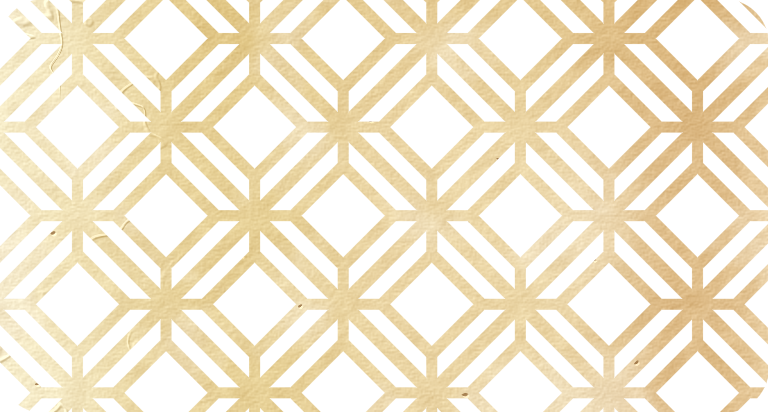
Reproduce this pattern procedurally as a Shadertoy shader.

```glsl
// Diamond lattice with eight-armed crossings, cut from creased, grainy golden paper on white

float hash(vec2 p) {
    vec3 q = fract(p.xyx * vec3(0.1031, 0.1030, 0.0973));
    q += dot(q, q.yzx + 33.33);
    return fract((q.x + q.y) * q.z);
}

float noise(vec2 p) {
    vec2 i = floor(p), f = fract(p);
    f = f * f * (3.0 - 2.0 * f);
    return mix(mix(hash(i), hash(i + vec2(1, 0)), f.x),
               mix(hash(i + vec2(0, 1)), hash(i + vec2(1, 1)), f.x), f.y);
}

float fbm(vec2 p) {
    float sum = 0.0, amp = 0.5;
    for (int i = 0; i < 4; i++) {
        sum += amp * noise(p);
        p = mat2(1.6, 1.2, -1.2, 1.6) * p + 7.3;
        amp *= 0.5;
    }
    return sum / 0.9375;
}

// Signed distance to the openings, negative inside; one tile is a unit diamond
float openings(vec2 q) {
    vec2 tile = round(vec2(q.x + q.y, q.x - q.y) * 0.5);
    vec2 a = abs(q - vec2(tile.x + tile.y, tile.x - tile.y));
    float ring = a.x + a.y;
    float diamond = (ring - 0.47) * 0.7071;
    float slots = max((abs(ring - 0.774) - 0.1165) * 0.7071, 0.062 - min(a.x, a.y));
    return min(diamond, slots);
}

float roundedBox(vec2 p, vec2 halfSize, float r) {
    vec2 d = abs(p) - halfSize + r;
    return length(max(d, 0.0)) + min(max(d.x, d.y), 0.0) - r;
}

// Paper relief: woven grain, soft wrinkles and sharp creases towards the left
float relief(vec2 p) {
    float grain = 0.6 * noise(p * vec2(110, 190)) + 0.4 * noise(p * 230.0 + 9.0);
    float wrinkles = fbm(vec2(p.x + p.y, (p.y - 0.5 * p.x) * 2.5) * 16.0);
    vec2 c = vec2(p.x - p.y, (p.x + p.y) * 0.6) * 4.0;
    float fold = abs(fbm(c + 0.4 * noise(p * 18.0) + 3.0) - 0.5);
    float creased = (1.0 - smoothstep(0.25, 0.6, p.x)) * smoothstep(0.35, 0.6, noise(p * 7.0 + 2.0));
    return 0.5 * grain + 0.35 * wrinkles + 1.1 * creased * (1.0 - smoothstep(0.0, 0.028, fold));
}

// Scattered dark flecks
float flecks(vec2 p) {
    vec2 g = p * 6.0, id = floor(g);
    if (hash(id + 41.0) > 0.42) return 0.0;
    vec2 d = fract(g) - 0.2 - 0.6 * vec2(hash(id + 5.0), hash(id + 19.0));
    float t = 0.9 * hash(id + 2.0) - 0.1;
    d = mat2(cos(t), -sin(t), sin(t), cos(t)) * d;
    d += 0.03 * (noise(g * 14.0) - 0.5);
    float size = mix(0.02, 0.055, hash(id + 71.0));
    return 1.0 - smoothstep(0.5, 1.1, length(d * vec2(1.0, 1.8)) / size);
}

vec3 goldPaper(vec2 p, float s) {
    // Tone drifts from pale yellow through gold to tan
    float t = s + 0.12 * (fbm(p * 3.0) - 0.5);
    vec3 col = mix(vec3(0.965, 0.925, 0.79), vec3(0.90, 0.81, 0.58), smoothstep(-0.04, 0.3, t));
    col = mix(col, vec3(0.92, 0.835, 0.645), smoothstep(0.3, 0.55, t));
    col = mix(col, vec3(0.87, 0.735, 0.53), smoothstep(0.66, 0.9, t));
    col = mix(col, vec3(0.92, 0.82, 0.65), smoothstep(0.93, 1.04, t));
    col -= vec3(0.02, 0.035, 0.06) * smoothstep(0.6, 1.0, p.y) * smoothstep(0.15, 0.3, s);

    // Faded washes and mottling
    float wash = smoothstep(0.5, 0.75, fbm(p * 4.5 + 11.0));
    wash += 0.7 * smoothstep(0.3, 0.0, length((p - vec2(1.43, 0.45)) * vec2(1.3, 0.8)));
    col = mix(col, vec3(0.965, 0.92, 0.83), 0.5 * min(wash, 1.0));
    col += 0.08 * (fbm(p * 22.0) - 0.5) * vec3(0.7, 1.0, 1.3);

    // Raking light over the relief
    vec2 e = vec2(-0.0018, 0.0018);
    float light = relief(p - e) - relief(p + e);
    col += clamp(light * 0.16, -0.26, 0.09) * vec3(0.8, 1.0, 1.25);

    // Flecks with a pale lower rim
    col += 0.12 * flecks(p + vec2(-0.003, 0.004));
    return mix(col, vec3(0.56, 0.39, 0.20), 0.75 * flecks(p));
}

void mainImage(out vec4 fragColor, in vec2 fragCoord) {
    vec2 p = fragCoord / iResolution.y;
    vec2 canvas = iResolution.xy / iResolution.y;
    float px = 1.0 / iResolution.y;

    // Lattice clipped by a sheet with rounded corners
    float cut = -0.215 * openings((p - vec2(0.833, 0.4765)) / 0.215);
    float sheet = roundedBox(p - 0.5 * canvas, 0.5 * canvas + px, 0.11);
    float paper = 1.0 - smoothstep(-0.7 * px, 0.7 * px, max(cut, sheet));

    vec3 col = mix(vec3(1.0), goldPaper(p, p.x / canvas.x), paper);
    fragColor = vec4(clamp(col, 0.0, 1.0), 1.0);
}
```
